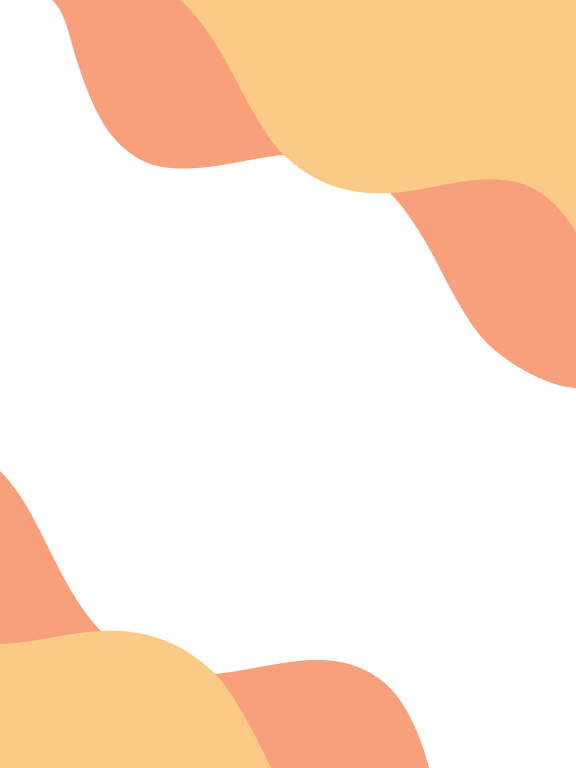
Reproduce this background procedurally as a Shadertoy shader.

```glsl
// Layered apricot and coral waves in two opposite corners of a white sheet.

const vec2 GRID = vec2(576.0, 768.0); // layout grid spanning the canvas
const vec3 WHITE = vec3(1.0);
const vec3 APRICOT = vec3(0.985, 0.794, 0.528);
const vec3 CORAL = vec3(0.972, 0.625, 0.482);
const int KNOTS = 6;

// Cubic through two knots; each knot holds x, depth and slope.
float hermite(vec3 a, vec3 b, float x) {
    float h = b.x - a.x;
    float t = (x - a.x) / h;
    float s = 1.0 - t;
    return s * s * ((1.0 + 2.0 * t) * a.y + t * h * a.z)
         + t * t * ((1.0 + 2.0 * s) * b.y - s * h * b.z);
}

// Smooth curve through all knots, continued straight past both ends.
float wave(vec3 knots[KNOTS], float x) {
    vec3 first = knots[0];
    vec3 last = knots[KNOTS - 1];
    if (x <= first.x) return first.y + first.z * (x - first.x);
    for (int i = 1; i < KNOTS; i++) {
        if (x <= knots[i].x) return hermite(knots[i - 1], knots[i], x);
    }
    return last.y + last.z * (x - last.x);
}

// Antialiased coverage of the region where the field is positive.
float coverage(float field) {
    float pixelStep = length(vec2(dFdx(field), dFdy(field)));
    return clamp(0.5 + field / max(pixelStep, 1e-5), 0.0, 1.0);
}

// Fill above (side = 1) or below (side = -1) a wave.
vec3 paintWave(vec3 base, vec3 ink, vec3 knots[KNOTS], vec2 p, float side) {
    return mix(base, ink, coverage(side * (wave(knots, p.x) - p.y)));
}

void mainImage(out vec4 fragColor, in vec2 fragCoord) {
    vec2 uv = fragCoord / iResolution.xy;
    vec2 p = vec2(uv.x, 1.0 - uv.y) * GRID; // depth grows downward
    vec3 color = WHITE;

    // Upper corner: two coral lobes behind an apricot sheet
    vec3 upperLeft[KNOTS] = vec3[](
        vec3(52, 0, 0.9), vec3(70, 37, 3.7), vec3(95, 108, 2.1),
        vec3(130, 153, 0.75), vec3(184, 168.5, 0), vec3(283, 155, -0.1));
    vec3 upperRight[KNOTS] = vec3[](
        vec3(390, 193, 1.0), vec3(413, 222, 1.5), vec3(437, 263, 1.95),
        vec3(490, 346, 0.9), vec3(533, 375, 0.49), vec3(576, 388, 0.05));
    vec3 upperSheet[KNOTS] = vec3[](
        vec3(180, 0, 0.85), vec3(237, 82, 1.95), vec3(283, 154, 0.97),
        vec3(382, 193.3, 0), vec3(490, 179.3, 0), vec3(576, 232, 1.6));
    color = paintWave(color, CORAL, upperLeft, p, 1.0);
    color = paintWave(color, CORAL, upperRight, p, 1.0);
    color = paintWave(color, APRICOT, upperSheet, p, 1.0);

    // Lower corner: the same layering, rising from the bottom
    vec3 lowerLeft[KNOTS] = vec3[](
        vec3(0, 471, 1.0), vec3(25, 503.5, 1.62), vec3(50, 551, 2.0),
        vec3(75, 597, 1.6), vec3(101, 631, 1.0), vec3(150, 700, 2.0));
    vec3 lowerRight[KNOTS] = vec3[](
        vec3(214, 674, -0.08), vec3(265, 666, -0.17), vec3(316, 660, 0),
        vec3(372, 674, 0.6), vec3(409, 715, 1.9), vec3(429, 768, 3.8));
    vec3 lowerSheet[KNOTS] = vec3[](
        vec3(0, 644, -0.03), vec3(110, 630.7, 0), vec3(162, 639.5, 0.37),
        vec3(214, 673, 0.98), vec3(242, 712, 1.73), vec3(271, 768, 2.1));
    color = paintWave(color, CORAL, lowerLeft, p, -1.0);
    color = paintWave(color, CORAL, lowerRight, p, -1.0);
    color = paintWave(color, APRICOT, lowerSheet, p, -1.0);

    fragColor = vec4(color, 1.0);
}
```
